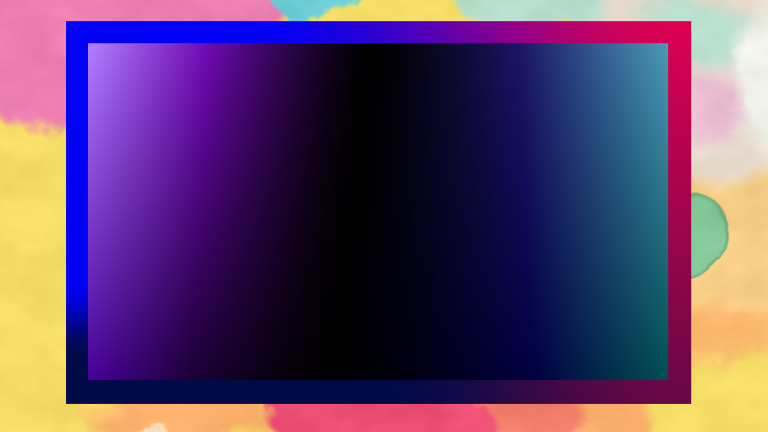
Reproduce this background procedurally as a Shadertoy shader.

```glsl
const vec4 FRAME = vec4(0.086, 0.065, 0.900, 0.951);   // left, bottom, right, top
const vec4 PANEL = vec4(0.1146, 0.120, 0.870, 0.900);
const float DARK_BOTTOM = 0.432;   // where the dark seam meets the panel edges
const float DARK_TOP = 0.482;
const float WARP = 0.055;          // raggedness of the paint edges
const float GRAIN = 0.09;          // strength of the pigment mottling

const vec3 YELLOW = vec3(0.96, 0.87, 0.40);
const vec3 PINK = vec3(0.93, 0.50, 0.69);
const vec3 CYAN = vec3(0.42, 0.80, 0.84);
const vec3 MINT = vec3(0.72, 0.87, 0.80);
const vec3 PALE = vec3(0.91, 0.86, 0.81);
const vec3 WHITE = vec3(0.94, 0.95, 0.92);
const vec3 LILAC = vec3(0.92, 0.74, 0.82);
const vec3 PEACH = vec3(0.97, 0.81, 0.53);
const vec3 ORANGE = vec3(0.98, 0.69, 0.42);
const vec3 SALMON = vec3(0.95, 0.50, 0.42);
const vec3 ROSE = vec3(0.93, 0.31, 0.46);
const vec3 TEAL = vec3(0.51, 0.78, 0.59);

const vec3 FRAME_BLUE = vec3(0.0, 0.0, 0.96);
const vec3 FRAME_NAVY = vec3(0.0, 0.04, 0.28);
const vec3 FRAME_CRIMSON = vec3(0.87, 0.0, 0.32);
const vec3 FRAME_PLUM = vec3(0.40, 0.03, 0.27);

float hash(vec2 p) {
    return fract(sin(dot(p, vec2(127.1, 311.7))) * 43758.5453);
}

float noise(vec2 p) {
    vec2 i = floor(p), f = fract(p);
    f = f * f * (3.0 - 2.0 * f);
    return mix(mix(hash(i), hash(i + vec2(1, 0)), f.x),
               mix(hash(i + vec2(0, 1)), hash(i + vec2(1, 1)), f.x), f.y);
}

float fbm(vec2 p) {
    float sum = 0.0, amp = 0.5;
    for (int i = 0; i < 5; i++) {
        sum += amp * noise(p);
        p = p * 2.03 + 17.3;
        amp *= 0.5;
    }
    return sum;
}

// Elliptical paint stain, 1 inside and 0 outside
float stain(vec2 p, vec2 center, vec2 radius, float softness) {
    float d = length((p - center) / radius);
    return 1.0 - smoothstep(1.0 - softness, 1.0 + softness, d);
}

// Antialiased rectangle, measured in canvas fractions
float rectMask(vec2 uv, vec4 r) {
    vec2 d = min(uv - r.xy, r.zw - uv) * iResolution.xy;
    return clamp(min(d.x, d.y) + 0.5, 0.0, 1.0);
}

// Black to middle to end colour
vec3 ramp(float t, float stop, vec3 middle, vec3 end) {
    vec3 low = middle * pow(clamp(t / stop, 0.0, 1.0), 1.3);
    return mix(low, end, clamp((t - stop) / (1.0 - stop), 0.0, 1.0));
}

vec3 watercolor(vec2 p) {
    vec2 q = p + WARP * (vec2(fbm(p * 9.0), fbm(p * 9.0 + 41.0)) - 0.5) * 2.0;
    vec3 c = YELLOW;

    // Upper washes
    c = mix(c, PINK, stain(q, vec2(0.12, 1.05), vec2(0.55, 0.34), 0.04));
    c = mix(c, CYAN, stain(q, vec2(0.74, 1.02), vec2(0.12, 0.055), 0.15));
    c = mix(c, MINT, stain(q, vec2(1.27, 1.02), vec2(0.22, 0.10), 0.10));

    // Right-hand washes
    c = mix(c, PEACH, stain(q, vec2(1.70, 0.45), vec2(0.20, 0.24), 0.40));
    c = mix(c, PALE, stain(q, vec2(1.70, 0.88), vec2(0.30, 0.30), 0.12));
    c = mix(c, MINT, stain(q, vec2(1.62, 0.92), vec2(0.12, 0.08), 0.40));
    c = mix(c, LILAC, stain(q, vec2(1.64, 0.76), vec2(0.08, 0.07), 0.40));
    c = mix(c, WHITE, stain(q, vec2(1.77, 0.81), vec2(0.08, 0.17), 0.30));
    c = mix(c, ORANGE, 0.8 * stain(q, vec2(1.70, 0.22), vec2(0.14, 0.06), 0.40));

    // Lower washes
    c = mix(c, ORANGE, stain(q, vec2(0.42, 0.03), vec2(0.22, 0.06), 0.25));
    c = mix(c, WHITE, 0.6 * stain(q, vec2(0.34, 0.01), vec2(0.04, 0.015), 0.30));
    c = mix(c, ORANGE, stain(q, vec2(1.38, 0.03), vec2(0.13, 0.06), 0.25));
    c = mix(c, SALMON, stain(q, vec2(1.20, 0.02), vec2(0.15, 0.08), 0.15));
    c = mix(c, ROSE, stain(q, vec2(0.87, 0.02), vec2(0.26, 0.10), 0.06));

    // Leaning teal stain with a darker dried rim
    vec2 lean = mix(p, q, 0.4);
    lean.x -= 0.3 * (lean.y - 0.44);
    float body = stain(lean, vec2(1.59, 0.445), vec2(0.095, 0.105), 0.03);
    float core = stain(lean, vec2(1.59, 0.445), vec2(0.089, 0.099), 0.06);
    c = mix(c, TEAL * mix(0.85, 1.0, core), body);

    return c + GRAIN * (fbm(p * vec2(12.0, 18.0) + 7.0) - 0.5);
}

vec3 frameColor(vec2 f) {
    vec3 left = mix(FRAME_NAVY, FRAME_BLUE, smoothstep(0.12, 0.32, f.y));
    vec3 right = mix(FRAME_PLUM, FRAME_CRIMSON, f.y);
    return mix(left, right, smoothstep(mix(0.50, 0.27, f.y), 1.0, f.x));
}

vec3 panelColor(vec2 uv) {
    float v = clamp((uv.y - PANEL.y) / (PANEL.w - PANEL.y), 0.0, 1.0);
    float seam = mix(DARK_BOTTOM, DARK_TOP, v);
    float leftT = (seam - uv.x) / (seam - PANEL.x);
    float rightT = (uv.x - seam) / (PANEL.z - seam);
    vec3 violet = ramp(leftT, 0.58, mix(vec3(0.11, 0.0, 0.21), vec3(0.44, 0.04, 0.71), v),
                       mix(vec3(0.28, 0.0, 0.60), vec3(0.70, 0.50, 1.0), v));
    vec3 ocean = ramp(rightT, mix(0.60, 0.50, v), mix(vec3(0.0, 0.0, 0.26), vec3(0.11, 0.08, 0.40), v),
                      mix(vec3(0.0, 0.31, 0.32), vec3(0.30, 0.60, 0.72), v));
    return violet + ocean;
}

void mainImage(out vec4 fragColor, in vec2 fragCoord) {
    vec2 uv = fragCoord / iResolution.xy;
    vec3 color = watercolor(fragCoord / iResolution.y);
    vec2 f = clamp((uv - FRAME.xy) / (FRAME.zw - FRAME.xy), 0.0, 1.0);
    color = mix(color, frameColor(f), rectMask(uv, FRAME));
    color = mix(color, panelColor(uv), rectMask(uv, PANEL));
    fragColor = vec4(clamp(color, 0.0, 1.0), 1.0);
}
```
